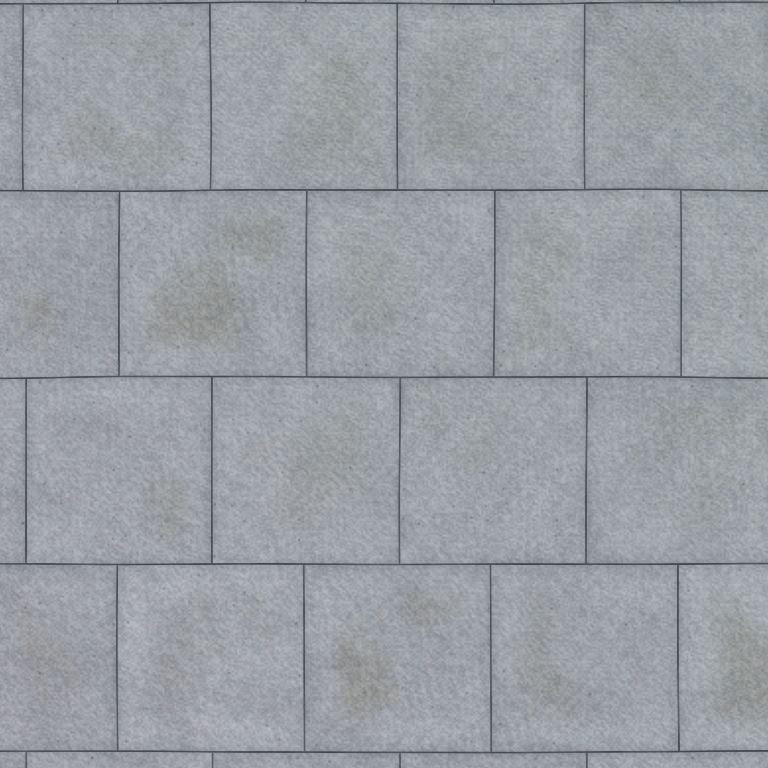
A Shadertoy shader for this texture:

```glsl
// Weathered square concrete slabs laid in running bond with thin dark joints.

float hash(vec2 p) {
    return fract(sin(dot(p, vec2(127.1, 311.7))) * 43758.5453);
}

float noise(vec2 p) {
    vec2 i = floor(p), f = fract(p);
    f = f * f * (3.0 - 2.0 * f);
    return mix(mix(hash(i), hash(i + vec2(1, 0)), f.x),
               mix(hash(i + vec2(0, 1)), hash(i + vec2(1, 1)), f.x), f.y);
}

float fbm(vec2 p) {
    float sum = 0.0, amp = 0.5;
    for (int i = 0; i < 5; i++) {
        sum += amp * noise(p);
        p = mat2(1.6, 1.2, -1.2, 1.6) * p + 7.3;
        amp *= 0.5;
    }
    return sum;
}

void mainImage(out vec4 fragColor, in vec2 fragCoord) {
    vec2 uv = fragCoord / iResolution.y;
    float pixel = 1.0 / iResolution.y;

    // Slab grid: alternate rows shift by half, joints wander slightly
    float pitch = 0.2436;
    vec2 wobble = vec2(noise(uv * 6.0), noise(uv * 6.0 + 40.0)) - 0.5;
    vec2 grid = (uv - vec2(0.0, 0.0215) + 0.003 * wobble) / pitch;
    float row = floor(grid.y);
    grid.x -= mix(0.635, 0.13, mod(row, 2.0)) + 0.02 * (hash(vec2(row, 3.0)) - 0.5);
    vec2 slab = floor(grid);
    vec2 local = fract(grid);
    vec2 edge = min(local, 1.0 - local) * pitch;
    float d = min(edge.x, edge.y);

    // Each slab has its own tone and stain pattern
    vec2 seed = slab * 17.3;
    float tone = hash(slab + 5.0) - 0.5;
    float stain = fbm(uv * 8.0 + seed);
    float cloud = fbm(uv * 22.0 + seed + 30.0);
    vec3 color = vec3(0.616, 0.636, 0.657) + 0.022 * tone;
    color += 0.07 * (cloud - 0.48);

    // Warm, darker middle and pale worn band around it
    float middle = smoothstep(0.015, 0.07, d) * smoothstep(0.42, 0.68, stain);
    color -= vec3(0.034, 0.043, 0.062) * middle * (0.4 + hash(slab + 9.0));
    float band = exp(-pow((d - 0.028) / 0.018, 2.0));
    color += 0.022 * band * hash(slab + 21.0) * smoothstep(0.25, 0.6, cloud);

    // Broad drift: greenish at upper right, mauve at lower left
    float drift = uv.x + uv.y - 1.0 + 0.5 * (noise(uv * 4.0) - 0.5);
    color += vec3(-0.009, 0.002, -0.009) * drift;

    // Grime beside the joints
    float grime = exp(-d / 0.006) * (0.3 + noise(uv * 18.0 + seed));
    color -= vec3(0.075, 0.07, 0.065) * grime;

    // Granular surface, with a slight diagonal brushing
    vec2 brushed = mat2(0.8, 0.6, -0.6, 0.8) * uv;
    float grain = noise(uv * 390.0) - 0.5;
    grain += 0.8 * (noise(brushed * vec2(160.0, 290.0)) - 0.5);
    color += 0.085 * grain;
    color += 0.02 * (noise(uv * 230.0 + 60.0) - 0.5) * vec3(1.0, 0.0, -1.0);

    // Sparse dark pits
    vec2 pitCell = floor(uv * 45.0);
    vec2 pitCenter = 0.3 + 0.4 * vec2(hash(pitCell), hash(pitCell + 11.0));
    float pitDist = length(fract(uv * 45.0) - pitCenter) / 45.0;
    float pit = 1.0 - smoothstep(0.0007, 0.0007 + 1.5 * pixel, pitDist);
    color -= 0.09 * pit * step(0.88, hash(pitCell + 23.0));

    // Thin joints, fainter where filled with dust
    vec2 lines = 1.0 - smoothstep(vec2(0.0011 - 0.5 * pixel), vec2(0.0011 + 0.5 * pixel), edge);
    float dust = 0.72 + 0.28 * noise(uv * 35.0 + 90.0);
    float joint = max(lines.x * 0.9, lines.y) * dust;
    color = mix(color, vec3(0.25, 0.265, 0.28), joint);

    fragColor = vec4(color, 1.0);
}
```
